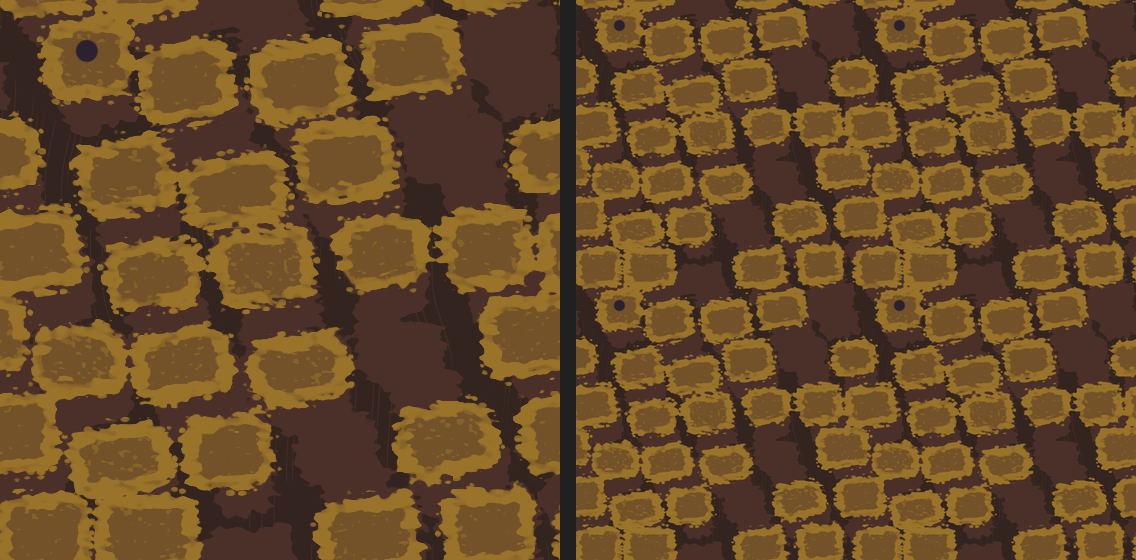
Left: one tile. Right: repeated 2 by 2.
A Shadertoy shader for this pattern:

```glsl
// Staggered rows of dry-brushed golden patches with brown centres on dark, scratched earth tones.

const vec2 GRID = vec2(5.0, 6.0);   // patches across and down
const float TAU = 6.2831853;

const vec3 UMBER = vec3(0.20, 0.14, 0.12);
const vec3 RUSSET = vec3(0.29, 0.19, 0.16);
const vec3 GOLD = vec3(0.60, 0.45, 0.16);
const vec3 OCHRE = vec3(0.53, 0.39, 0.16);
const vec3 BROWN = vec3(0.45, 0.32, 0.16);
const vec3 INK = vec3(0.17, 0.13, 0.19);

vec2 hash2(vec2 cell, float seed) {
    vec3 h = fract(vec3(cell, seed) * vec3(0.1031, 0.1030, 0.0973));
    h += dot(h, h.yzx + 33.33);
    return fract((h.xx + h.yz) * h.zy);
}

// Value noise that wraps over the unit square; freq holds whole numbers.
float noise(vec2 p, vec2 freq, float seed) {
    vec2 g = p * freq;
    vec2 i = floor(g);
    vec2 f = g - i;
    f = f * f * (3.0 - 2.0 * f);
    vec2 a = mod(i, freq);
    vec2 b = mod(i + 1.0, freq);
    float low = mix(hash2(a, seed).x, hash2(vec2(b.x, a.y), seed).x, f.x);
    float high = mix(hash2(vec2(a.x, b.y), seed).x, hash2(b, seed).x, f.x);
    return mix(low, high, f.y);
}

float roundedBox(vec2 p, vec2 halfSize, float radius) {
    vec2 d = abs(p) - halfSize + radius;
    return length(max(d, 0.0)) + min(max(d.x, d.y), 0.0) - radius;
}

float coverage(float dist, float soft) {
    return 1.0 - smoothstep(-soft, soft, dist);
}

// A diagonal run of cells is left unpainted.
bool isGap(vec2 id) {
    return id.y != 2.0 && id.x == floor(4.9 - 0.45 * id.y);
}

// Distance to the nearest patch in x, its amount of wear in y.
vec2 patches(vec2 p, bool leaveGaps) {
    vec2 q = p * GRID;
    float baseRow = floor(q.y - 0.25);
    vec2 nearest = vec2(1.0, 0.0);
    for (int j = -1; j <= 1; j++) {
        float row = baseRow + float(j);
        float stagger = 0.03 + mod(row + 2.0, 3.0) / 3.0;
        float baseCol = floor(q.x - stagger + 0.5);
        for (int i = -1; i <= 1; i++) {
            float col = baseCol + float(i);
            vec2 id = mod(vec2(col, row), GRID);
            if (leaveGaps && isGap(id)) continue;
            vec2 jitter = hash2(id, 3.0) - 0.5;
            vec2 size = hash2(id, 17.0);
            vec2 style = hash2(id, 29.0);
            vec2 center = vec2(col + stagger, row + 0.75);
            center.y += 0.16 * cos(TAU * (center.x / GRID.x - 0.4));
            vec2 d = (q - center - jitter * vec2(0.20, 0.28)) / GRID;
            d += vec2(-d.y, d.x) * mix(0.06, 0.18, style.x);
            vec2 halfSize = vec2(0.088, 0.068) * mix(vec2(0.90), vec2(1.10), size);
            float dist = roundedBox(d, halfSize, 0.044);
            if (dist < nearest.x) nearest = vec2(dist, style.y);
        }
    }
    return nearest;
}

// Scattered flattened paint dabs, present in about half of the cells.
float dabs(vec2 p, vec2 freq) {
    vec2 g = p * freq;
    vec2 id = mod(floor(g), freq);
    vec2 h = hash2(id, 41.0);
    vec2 d = (fract(g) - 0.5 - (h - 0.5) * 0.5) / freq;
    float radius = 0.0065 * smoothstep(0.45, 0.9, hash2(id, 43.0).x);
    return length(d * vec2(0.8, 1.1)) - radius;
}

// Thin bending upright scratches, broken up by noise.
float scratches(vec2 p, float count, float soft) {
    float u = p.x * count + 7.0 * noise(p, vec2(6.0), 53.0);
    float pick = step(0.45, hash2(vec2(mod(floor(u), count), 1.0), 59.0).x);
    float line = coverage(abs(fract(u) - 0.5) / count - 0.0006, soft);
    return line * pick * smoothstep(0.52, 0.66, noise(p, vec2(13.0, 11.0), 61.0));
}

void mainImage(out vec4 fragColor, in vec2 fragCoord) {
    vec2 p = fragCoord / iResolution.xy;
    p.y = 1.0 - p.y;
    float soft = max(1.0 / iResolution.y, 0.0018);

    // Brush grain: slanted streaks, clumps and fine bristle marks
    vec2 s = p + vec2(0.0, 0.012 * sin(TAU * 3.0 * p.x));
    float streak = noise(s, vec2(26.0, 120.0), 5.0);
    float clump = noise(p, vec2(64.0, 80.0), 7.0);
    float bristle = noise(s, vec2(120.0, 190.0), 11.0);
    float ragged = 0.017 * (streak - 0.5) + 0.016 * (clump - 0.5) + 0.007 * (bristle - 0.5);

    // Dark ground with scratches
    vec3 color = mix(UMBER, RUSSET * 1.15, 0.6 * scratches(p, 96.0, soft));

    // Russet underpainting: filled gaps and a shifted second layer
    float under = min(patches(p, false).x + 0.004, patches(p - vec2(0.03, 0.072), false).x + 0.014);
    under += 0.045 * (noise(p, vec2(9.0, 11.0), 13.0) - 0.5) + ragged;
    color = mix(color, RUSSET, coverage(under, soft));

    // Golden patches with loose dabs along their rims
    vec2 top = patches(p, true);
    float rim = min(top.x + ragged, dabs(p, vec2(47.0, 53.0)) + max(top.x - 0.009, 0.0));
    vec3 gold = mix(GOLD, OCHRE, smoothstep(0.50, 0.74, 0.5 * streak + 0.5 * clump));
    color = mix(color, gold, coverage(rim, soft));

    // Brown centres, worn through to gold in specks
    float inner = top.x + 0.026 - 0.8 * ragged;
    float speck = 0.5 * bristle + 0.5 * noise(p, vec2(100.0, 125.0), 19.0);
    float wear = smoothstep(0.0, 0.08, speck - mix(0.80, 0.60, top.y) - 4.0 * max(-inner - 0.016, 0.0));
    color = mix(color, mix(BROWN, OCHRE, wear), coverage(inner, soft));

    // Single dark round spot
    color = mix(color, INK, coverage(length(p - vec2(0.155, 0.091)) - 0.0195, soft));

    fragColor = vec4(color, 1.0);
}
```
